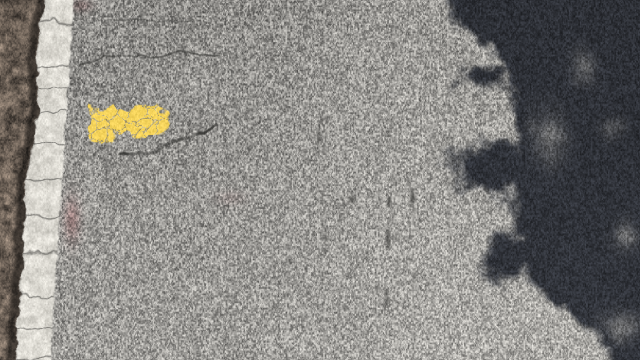
Write a WebGL 1 fragment shader that draws this texture.

```glsl
precision highp float;
// Sunlit asphalt with a worn white edge line, a yellow paint patch, cracks and leafy shade.
uniform vec2 u_resolution;

float hash(vec2 p) {
  vec3 q = fract(vec3(p.xyx) * 0.1031);
  q += dot(q, q.yzx + 33.33);
  return fract((q.x + q.y) * q.z);
}

float noise(vec2 p) {
  vec2 i = floor(p), f = fract(p);
  f = f * f * (3.0 - 2.0 * f);
  return mix(mix(hash(i), hash(i + vec2(1, 0)), f.x),
             mix(hash(i + vec2(0, 1)), hash(i + vec2(1, 1)), f.x), f.y);
}

float fbm(vec2 p) {
  float sum = 0.0, amp = 0.5;
  for (int i = 0; i < 4; i++) {
    sum += amp * noise(p);
    p = p * 2.03 + 17.3;
    amp *= 0.5;
  }
  return sum / 0.9375;
}

// Distance gap between the two nearest cell points; small on cell borders.
float cellBorder(vec2 p) {
  vec2 id = floor(p), f = fract(p);
  float near = 8.0, next = 8.0;
  for (int y = -1; y <= 1; y++) {
    for (int x = -1; x <= 1; x++) {
      vec2 o = vec2(float(x), float(y));
      float d = length(o + vec2(hash(id + o), hash(id + o + 57.0)) - f);
      next = min(next, max(near, d));
      near = min(near, d);
    }
  }
  return next - near;
}

float segment(vec2 p, vec2 a, vec2 b) {
  vec2 ab = b - a;
  return length(p - a - ab * clamp(dot(p - a, ab) / dot(ab, ab), 0.0, 1.0));
}

// Approximate signed distance to an ellipse.
float ellipse(vec2 p, vec2 center, vec2 radius) {
  return (length((p - center) / radius) - 1.0) * min(radius.x, radius.y);
}

float box(vec2 p, vec2 center, vec2 size) {
  vec2 q = abs(p - center) - size;
  return length(max(q, 0.0)) + min(max(q.x, q.y), 0.0);
}

float spot(vec2 p, vec2 center, vec2 radius) {
  vec2 q = (p - center) / radius;
  return exp(-dot(q, q));
}

float inside(float d, float soft) {
  return 1.0 - smoothstep(-soft, soft, d);
}

float roadCracks(vec2 p) {
  float fade = 0.55 + 0.45 * smoothstep(0.3, 0.6, noise(p * 30.0));
  p.y += (fbm(vec2(p.x * 30.0, p.y * 6.0)) - 0.5) * 0.024;
  float upper = min(segment(p, vec2(0.22, 0.815), vec2(0.29, 0.845)),
                    segment(p, vec2(0.29, 0.845), vec2(0.42, 0.838)));
  upper = min(upper, segment(p, vec2(0.42, 0.838), vec2(0.49, 0.862)));
  upper = min(upper, segment(p, vec2(0.49, 0.862), vec2(0.61, 0.843)));
  float lower = min(segment(p, vec2(0.335, 0.572), vec2(0.44, 0.583)),
                    segment(p, vec2(0.44, 0.583), vec2(0.51, 0.618)));
  lower = min(lower, segment(p, vec2(0.51, 0.618), vec2(0.60, 0.646)));
  float top = segment(p, vec2(0.30, 0.949), vec2(0.53, 0.942));
  return fade * max(inside(lower - 0.004, 0.003), 0.75 * inside(min(upper, top) - 0.0025, 0.003));
}

float darkMarks(vec2 p) {
  float seam = spot(p, vec2(1.078 + 0.012 * (noise(vec2(p.y * 9.0, 3.0)) - 0.5), 0.42), vec2(0.006, 0.36));
  seam *= smoothstep(0.45, 0.75, noise(p * vec2(50.0, 32.0)));
  float pits = spot(p, vec2(0.979, 0.447), vec2(0.010)) + spot(p, vec2(1.145, 0.452), vec2(0.007, 0.018));
  pits += 0.6 * spot(p, vec2(0.885, 0.62), vec2(0.006, 0.035)) + 0.5 * spot(p, vec2(0.907, 0.335), vec2(0.008));
  return clamp(seam + pits, 0.0, 1.0);
}

float treeShade(vec2 p) {
  vec2 q = p + 0.06 * (vec2(fbm(p * 15.0), fbm(p * 15.0 + 40.0)) - 0.5);
  float edge = 1.265 + 0.16 * (1.0 - smoothstep(0.74, 1.0, q.y)) + 0.26 * (1.0 - smoothstep(0.0, 0.3, q.y));
  float d = edge - q.x;
  d = min(d, ellipse(q, vec2(1.34, 0.79), vec2(0.06, 0.03)));
  d = min(d, ellipse(q, vec2(1.37, 0.535), vec2(0.12, 0.075)));
  d = min(d, ellipse(q, vec2(1.42, 0.295), vec2(0.07, 0.07)));
  float gaps = 0.45 * spot(q, vec2(1.63, 0.815), vec2(0.03, 0.04)) + 0.55 * spot(q, vec2(1.525, 0.62), vec2(0.04, 0.06));
  gaps += 0.3 * spot(q, vec2(1.70, 0.645), vec2(0.03)) + 0.5 * spot(q, vec2(1.73, 0.34), vec2(0.03, 0.04));
  gaps += 0.5 * spot(q, vec2(1.73, 0.10), vec2(0.05, 0.035));
  return inside(d + 0.07 * (fbm(p * 24.0 + 9.0) - 0.5), 0.026) * (1.0 - gaps);
}

void main() {
  vec2 p = gl_FragCoord.xy / u_resolution.y;
  float aa = 1.0 / u_resolution.y;
  float grain = 0.6 * noise(p * vec2(230.0, 175.0)) + 0.4 * noise(p * vec2(340.0, 280.0) + 71.0) - 0.5;
  float rough = fbm(p * 45.0) - 0.5;

  // Asphalt with stains, cracks and small pits
  float tone = 0.555 + 0.055 * (1.0 - p.y) + 0.05 * smoothstep(0.6, 1.3, p.x) + 0.05 * (fbm(p * 5.0) - 0.5);
  vec3 color = vec3(1.01, 1.0, 0.975) * (tone + 0.58 * grain);
  float red = spot(p, vec2(0.20, 0.39), vec2(0.022, 0.06)) + 0.3 * spot(p, vec2(0.64, 0.45), vec2(0.04, 0.02));
  red += 0.7 * spot(p, vec2(0.225, 0.985), vec2(0.03, 0.018));
  color *= 1.0 - red * vec3(0.05, 0.2, 0.19);
  color = mix(color, vec3(0.2, 0.2, 0.19), max(0.85 * roadCracks(p), 0.65 * darkMarks(p)));

  // Yellow paint broken into flakes
  float patchEdge = min(box(p, vec2(0.282, 0.655), vec2(0.032, 0.046)), ellipse(p, vec2(0.408, 0.662), vec2(0.064, 0.048)));
  patchEdge = min(patchEdge, box(p, vec2(0.345, 0.662), vec2(0.05, 0.026))) + 0.035 * rough;
  float flakes = smoothstep(0.02, 0.13, cellBorder(p * 27.0 + rough));
  color = mix(color, vec3(0.96, 0.83, 0.36) + 0.15 * grain, inside(patchEdge, 1.5 * aa) * mix(0.4, 1.0, flakes));

  // Soil and the dark crevice beside the edge line
  float left = 0.030 + 0.093 * p.y + 0.05 * (fbm(vec2(p.y * 14.0, 2.0)) - 0.5) + 0.015 * rough;
  float right = 0.140 + 0.064 * p.y + 0.012 * rough;
  vec3 soil = vec3(0.42, 0.375, 0.335) * (1.0 + 1.3 * rough + 0.6 * grain);
  float crevice = inside(abs(p.x - left + 0.012) - 0.012 - 0.03 * rough, 0.008);
  soil *= 1.0 - 0.5 * crevice;
  color = mix(color, soil, inside(p.x - left, aa));

  // White line with cross cracks
  float bend = p.y * 10.5 + 0.9 * noise(vec2(p.y * 6.0, 5.0)) + 0.35 * fbm(p * 22.0);
  float crossCrack = inside(abs(fract(bend) - 0.5) - 0.02, 0.03);
  vec3 paint = vec3(0.86, 0.85, 0.82) + 0.16 * grain + 0.25 * rough;
  paint *= 1.0 - 0.4 * crossCrack;
  color = mix(color, paint, inside(max(left - p.x, p.x - right), 1.5 * aa));

  // Leaf shade
  color *= mix(vec3(1.0), vec3(0.29, 0.31, 0.36), treeShade(p));
  gl_FragColor = vec4(clamp(color, 0.0, 1.0), 1.0);
}
```
